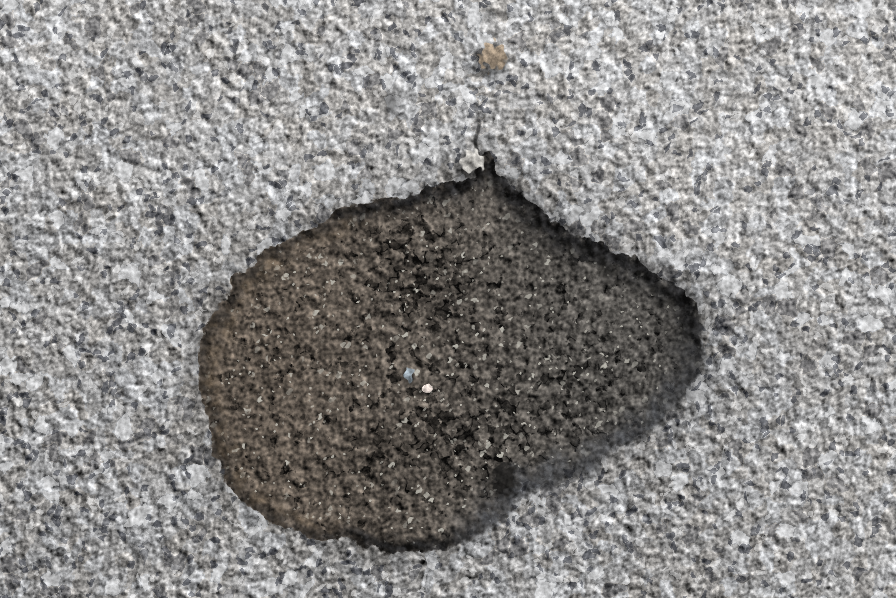
A Shadertoy shader for this texture:

```glsl
const float TAU = 6.283185;
const vec2 PIT_CENTER = vec2(0.752, 0.385);

vec2 hash2(vec2 p) {
    vec3 q = fract(p.xyx * vec3(0.1031, 0.1030, 0.0973));
    q += dot(q, q.yzx + 33.33);
    return fract((q.xx + q.yz) * q.zy);
}

float gradientNoise(vec2 p) {
    vec2 i = floor(p), f = fract(p), e = vec2(0.0, 1.0);
    vec2 u = f * f * f * (f * (f * 6.0 - 15.0) + 10.0);
    float a = dot(hash2(i) * 2.0 - 1.0, f);
    float b = dot(hash2(i + e.yx) * 2.0 - 1.0, f - e.yx);
    float c = dot(hash2(i + e.xy) * 2.0 - 1.0, f - e.xy);
    float d = dot(hash2(i + e.yy) * 2.0 - 1.0, f - e.yy);
    return mix(mix(a, b, u.x), mix(c, d, u.x), u.y);
}

float fbm(vec2 p) {
    float sum = 0.0, amp = 0.6;
    for (int i = 0; i < 4; i++) {
        sum += amp * gradientNoise(p);
        p = mat2(1.6, 1.2, -1.2, 1.6) * p + 7.3;
        amp *= 0.55;
    }
    return sum;
}

// Nearest distance, gap to the second nearest, random id
vec3 cells(vec2 p) {
    vec2 base = floor(p);
    float near = 9.0, second = 9.0, id = 0.0;
    for (int k = 0; k < 9; k++) {
        vec2 cell = base + vec2(k % 3 - 1, k / 3 - 1);
        float d = length(cell + hash2(cell) - p);
        if (d < near) { second = near; near = d; id = hash2(cell + 91.7).x; }
        else second = min(second, d);
    }
    return vec3(near, second - near, id);
}

float relief(vec2 p) { return fbm(p) - fbm(p + vec2(0.25, 0.3)); }

float pitDistance(vec2 p) {
    float radii[24] = float[24](
        0.420, 0.424, 0.355, 0.310, 0.302, 0.326, 0.315, 0.294,
        0.312, 0.332, 0.370, 0.403, 0.424, 0.416, 0.420, 0.385,
        0.332, 0.322, 0.300, 0.270, 0.243, 0.268, 0.305, 0.360);
    vec2 q = p - PIT_CENTER;
    float k = fract(atan(q.y, q.x) / TAU + 1.0) * 24.0;
    int i = int(k) % 24;
    float notch = 0.04 * exp(-pow((p.x - 0.815) / 0.014, 2.0)) * step(0.0, q.y);
    return (length(q) - mix(radii[i], radii[(i + 1) % 24], fract(k)) - notch) * 0.92;
}

float blob(vec2 p, vec2 center, vec2 size) {
    vec2 q = (p - center) / size;
    return exp(-dot(q, q));
}

vec3 addStone(vec3 col, vec2 p, vec2 center, vec2 size, vec3 tint) {
    vec2 q = (p - center) / size;
    float r = length(q) + 0.9 * gradientNoise(p * 90.0);
    col *= 1.0 - 0.4 * (1.0 - smoothstep(0.8, 1.6, length(q + vec2(0.2, 0.4))));
    return mix(col, tint * (1.0 + 0.18 * q.y + 0.9 * relief(p * 60.0)), 1.0 - smoothstep(0.8, 1.05, r));
}

vec3 roadColor(vec2 p, vec2 warp) {
    float tone = 0.575 + 0.085 * smoothstep(0.4, 0.9, p.y)
               + 0.045 * smoothstep(0.8, 1.4, p.x) + 0.13 * fbm(p * 4.0);
    vec3 coarse = cells((p + warp) * 40.0 + fbm(p * 70.0) * 0.5);
    vec3 fine = cells((p + warp) * 88.0 + 13.0 + fbm(p * 120.0) * 0.5);
    float face = smoothstep(0.03, 0.16, coarse.y), chip = smoothstep(0.03, 0.2, fine.y);
    tone += (coarse.z - 0.5) * 0.13 * face + (fine.z - 0.5) * 0.19 * chip;
    tone += 0.75 * relief(p * 52.0) + 0.30 * gradientNoise(p * 160.0);
    float pale = smoothstep(0.9, 0.93, coarse.z) * face + 0.7 * smoothstep(0.92, 0.94, fine.z) * chip;
    float dark = 0.6 * smoothstep(0.09, 0.06, coarse.z) * face + smoothstep(0.11, 0.08, fine.z) * chip;
    vec3 col = tone * mix(vec3(1.02, 1.0, 0.975), vec3(0.99, 1.0, 1.015), coarse.z);
    col = mix(col, vec3(0.83) + 0.3 * (tone - 0.6), 0.65 * min(pale, 1.0));
    return mix(col, vec3(0.33, 0.34, 0.37) + 0.4 * (tone - 0.6), 0.6 * min(dark, 1.0));
}

vec3 pitColor(vec2 p, vec2 warp) {
    float clumps = blob(p, vec2(0.71, 0.54), vec2(0.09, 0.11))
                 + blob(p, vec2(0.77, 0.275), vec2(0.16, 0.075))
                 + 0.5 * blob(p, vec2(0.97, 0.40), vec2(0.11, 0.09));
    float tone = 0.325 + 0.13 * fbm(p * 7.0) + 0.26 * gradientNoise(p * 150.0) + 0.45 * relief(p * 48.0);
    vec3 clods = cells((p + warp) * 55.0);
    float crumbs = smoothstep(0.05, 0.22, fbm(p * 45.0 + 4.0) + 0.24 * clumps - 0.06);
    float clodTone = (0.06 + 0.2 * clods.z) * smoothstep(0.0, 0.25, clods.y) + 0.35 * relief(p * 60.0);
    tone = max(mix(tone, clodTone + 0.03, 0.85 * crumbs), 0.04);
    vec3 col = tone * mix(vec3(1.10, 1.0, 0.90), vec3(1.03, 1.0, 0.96), smoothstep(0.4, 1.1, p.x));
    // Scattered grit in two sizes
    for (int k = 0; k < 2; k++) {
        vec3 grit = cells(p * (k == 0 ? 100.0 : 48.0) + 31.0 + 0.4 * gradientNoise(p * 130.0));
        float fleck = smoothstep(0.83, 0.86, grit.z) * (1.0 - smoothstep(0.13, 0.27, grit.x));
        col = mix(col, vec3(0.76, 0.75, 0.71), fleck * mix(0.35, 0.9, fract(grit.z * 57.0)));
    }
    return col;
}

void mainImage(out vec4 fragColor, in vec2 fragCoord) {
    vec2 p = fragCoord / iResolution.y;
    vec2 warp = 0.024 * vec2(fbm(p * 22.0), fbm(p * 22.0 + 40.0));
    float d = pitDistance(p + warp) + 0.010 * fbm(p * 60.0);
    vec2 dir = normalize(p - PIT_CENTER + 1e-5);
    float upperRight = smoothstep(0.3, 0.8, dot(dir, vec2(0.78, 0.62)));
    float lowerRight = smoothstep(0.55, 0.95, dot(dir, vec2(0.75, -0.66)));
    float leftSide = smoothstep(0.3, 0.85, -dir.x);
    vec3 road = roadColor(p, warp), pit = pitColor(p, warp);
    // Earthy left wall and broken shadows below the lip
    float rough = fbm(p * 32.0);
    float wall = exp(-pow((d + 0.016) / 0.018, 2.0)) * smoothstep(-0.25, 0.2, rough);
    pit = mix(pit, vec3(0.45, 0.39, 0.32) * (1.0 + 2.0 * relief(p * 45.0)), 0.6 * wall * leftSide);
    float shadow = exp(-pow((d + 0.008) / mix(0.013, 0.034, upperRight), 2.0));
    shadow *= (1.0 - 0.5 * leftSide) * (1.0 - 0.6 * lowerRight) * smoothstep(-0.45, 0.05, rough);
    pit = mix(pit, vec3(0.09, 0.09, 0.093) * (1.0 + 4.0 * max(relief(p * 40.0), -0.2)), 0.9 * shadow);
    pit = mix(pit, road * vec3(0.50, 0.51, 0.53), 0.8 * lowerRight * smoothstep(-0.07, -0.01, d + 0.04 * rough));
    road *= 1.0 - (0.18 + 0.15 * upperRight) * exp(-max(d, 0.0) / 0.022) * (1.0 + rough);
    float edge = 1.0 / iResolution.y + 0.008 * lowerRight;
    vec3 col = mix(pit, road, smoothstep(-edge, edge, d));
    // Crack above the lip and a dark patch
    float crackX = p.x - 0.798 - 0.025 * gradientNoise(vec2(p.y * 18.0, 2.0));
    float crack = (1.0 - smoothstep(0.001, 0.005, abs(crackX))) * blob(p, vec2(0.798, 0.75), vec2(0.1, 0.05));
    col *= 1.0 - 0.6 * crack - 0.45 * blob(p, vec2(0.654, 0.828), vec2(0.018));
    // Larger loose stones
    col = addStone(col, p, vec2(0.824, 0.906), vec2(0.024, 0.023), vec3(0.60, 0.54, 0.47));
    col = addStone(col, p, vec2(0.790, 0.730), vec2(0.020, 0.018), vec3(0.70, 0.69, 0.67));
    col = addStone(col, p, vec2(0.713, 0.350), vec2(0.010, 0.008), vec3(0.86, 0.81, 0.78));
    col = addStone(col, p, vec2(0.684, 0.374), vec2(0.008, 0.013), vec3(0.54, 0.58, 0.61));
    col = addStone(col, p, vec2(0.844, 0.203), vec2(0.019, 0.024), vec3(0.15, 0.145, 0.14));
    fragColor = vec4(clamp(col, 0.0, 1.0), 1.0);
}
```
